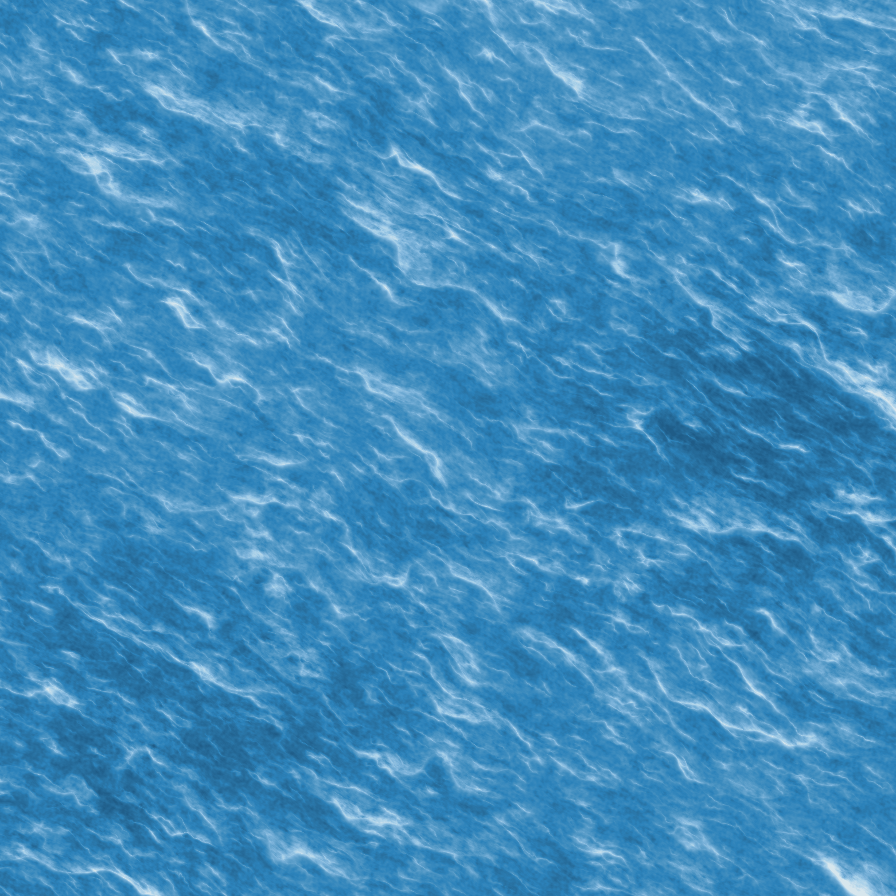
Reproduce this texture procedurally as a three.js fragment shader.

```glsl
// Open sea seen from above: blue water crossed by slanting, broken wave crests.
// Each crest layer is a warped, repeating phase with a sharp front and a soft back;
// layers of rising frequency add up to a brightness that a colour ramp turns to water.

varying vec2 vUv;

const int CREST_LAYERS = 6;
const float WAVE_ANGLE = -0.52;

vec2 hashGradient(vec2 cell) {
  vec2 h = vec2(dot(cell, vec2(127.1, 311.7)), dot(cell, vec2(269.5, 183.3)));
  return 2.0 * fract(sin(h) * 43758.5) - 1.0;
}

// Gradient noise, roughly -0.7 to 0.7
float noise(vec2 p) {
  vec2 i = floor(p);
  vec2 f = p - i;
  vec2 u = f * f * f * (f * (f * 6.0 - 15.0) + 10.0);
  float a = dot(hashGradient(i), f);
  float b = dot(hashGradient(i + vec2(1.0, 0.0)), f - vec2(1.0, 0.0));
  float c = dot(hashGradient(i + vec2(0.0, 1.0)), f - vec2(0.0, 1.0));
  float d = dot(hashGradient(i + 1.0), f - 1.0);
  return mix(mix(a, b, u.x), mix(c, d, u.x), u.y);
}

float layeredNoise(vec2 p) {
  float sum = 0.0;
  float amplitude = 1.0;
  for (int i = 0; i < 4; i++) {
    sum += amplitude * noise(p);
    p = p * 2.03 + 17.3;
    amplitude *= 0.6;
  }
  return sum;
}

// Coordinates along (x) and across (y) a direction
vec2 turn(vec2 p, float angle) {
  float c = cos(angle);
  float s = sin(angle);
  return vec2(c * p.x + s * p.y, c * p.y - s * p.x);
}

// Broken crests: sharp on the lower side, feathered by the ripple on the upper side
float crests(vec2 q, float frequency, float frontSharpness, float ripple, float seed) {
  vec2 w = q * frequency;
  float phase = w.y + 0.95 * noise(w * vec2(0.4, 0.55) + seed)
              + 0.42 * noise(w * vec2(1.1, 1.4) + seed * 1.7)
              + 0.16 * noise(w * vec2(3.1, 3.3) - seed);
  float back = fract(phase);
  float front = exp(-(1.0 - back) * frontSharpness);
  float slope = exp(-back * 3.8) * (1.0 + 0.9 * ripple) + front;
  float foam = exp(-back * 11.0) * (1.0 + 0.6 * ripple) + front;
  float presence = smoothstep(-0.08, 0.46, noise(w * vec2(0.5, 0.75) + seed * 2.3));
  return presence * (0.42 * slope + 0.58 * foam);
}

// Soft round patch, 1 at its centre
float patchAt(vec2 p, vec2 centre, vec2 radius) {
  vec2 d = (p - centre) / radius;
  return exp(-dot(d, d));
}

// Slow change of light over the whole surface
float broadLight(vec2 p) {
  float light = 0.013 * sin(p.x * 7.0 + p.y * 9.0 + 1.0) + 0.011 * sin(p.x * 4.0 - p.y * 11.0);
  light -= 0.062 * patchAt(p, vec2(0.88, 0.58), vec2(0.2, 0.26));
  light -= 0.045 * patchAt(p, vec2(0.1, 0.12), vec2(0.35, 0.2));
  light += 0.055 * patchAt(p, vec2(0.75, 1.05), vec2(0.5, 0.25));
  return light;
}

float stepBetween(float low, float high, float x) {
  return clamp((x - low) / (high - low), 0.0, 1.0);
}

vec3 waterColour(float light) {
  vec3 colour = mix(vec3(0.12, 0.36, 0.53), vec3(0.16, 0.45, 0.64), stepBetween(0.30, 0.38, light));
  colour = mix(colour, vec3(0.17, 0.51, 0.73), stepBetween(0.38, 0.43, light));
  colour = mix(colour, vec3(0.26, 0.56, 0.75), stepBetween(0.43, 0.49, light));
  colour = mix(colour, vec3(0.36, 0.62, 0.79), stepBetween(0.49, 0.56, light));
  colour = mix(colour, vec3(0.50, 0.71, 0.86), stepBetween(0.56, 0.66, light));
  colour = mix(colour, vec3(0.65, 0.81, 0.91), stepBetween(0.66, 0.78, light));
  return mix(colour, vec3(0.84, 0.90, 0.93), stepBetween(0.78, 1.02, light));
}

void main() {
  // Bend the surface so crests wander
  vec2 p = vUv;
  p += 0.022 * vec2(noise(vUv * 5.0 + 3.1), noise(vUv * 5.0 + 41.7));
  p += 0.006 * vec2(noise(vUv * 24.0 + 8.3), noise(vUv * 24.0 + 63.9));
  vec2 q = turn(p, WAVE_ANGLE);

  // Calm water: broad light, swell and fine ripples
  float light = 0.408 + broadLight(vUv);
  light += 0.058 * layeredNoise(q * vec2(8.0, 19.0));
  float ripple = layeredNoise(q * vec2(50.0, 105.0) + 5.0);
  light += 0.068 * ripple;

  // Crests from long swell to small chop, gathered in lively areas
  float liveliness = 1.0 + 0.75 * noise(q * vec2(4.0, 7.0) + 31.0);
  float frequency = 10.5;
  float strength = 0.45;
  for (int i = 0; i < CREST_LAYERS; i++) {
    float layer = float(i);
    vec2 slanted = turn(p, WAVE_ANGLE + 0.18 * sin(layer * 2.4));
    float sharpness = max(8.0, 26.0 - 4.5 * layer);
    float crest = crests(slanted, frequency, sharpness, ripple, 7.3 + layer * 19.1);
    light += strength * liveliness * crest;
    frequency *= 1.5;
    strength *= 0.86;
  }

  // Fine grain
  light += 0.055 * noise(vUv * 230.0);
  gl_FragColor = vec4(waterColour(light), 1.0);
}
```
